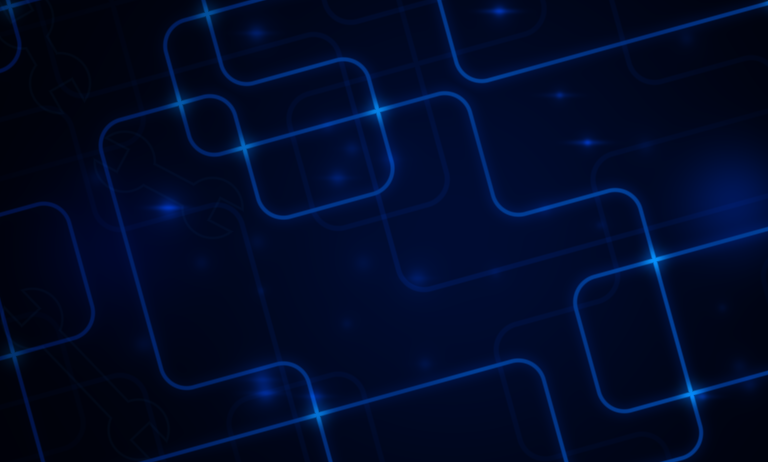
Reproduce this background procedurally as a Shadertoy shader.

```glsl
float hash(vec2 p) {
    vec3 q = fract(p.xyx * 0.1031);
    q += dot(q, q.yzx + 33.33);
    return fract((q.x + q.y) * q.z);
}

float noise(vec2 p) {
    vec2 i = floor(p), f = smoothstep(0.0, 1.0, fract(p));
    return mix(mix(hash(i), hash(i + vec2(1, 0)), f.x),
               mix(hash(i + vec2(0, 1)), hash(i + vec2(1, 1)), f.x), f.y);
}

// Distance to a right angle with a rounded corner, opening towards +x +y
float bend(vec2 s) {
    const float radius = 0.19;
    vec2 v = radius - s;
    return abs(length(max(v, 0.0)) + min(max(v.x, v.y), 0.0) - radius);
}

// Traces borders between random on/off lattice points, so no track ever ends.
// x: distance to the nearest track, y: distance to a crossing, in cells
vec2 circuit(vec2 p, float seed) {
    vec2 cell = floor(p), q = fract(p) - 0.5, id = cell + seed;
    bool a = hash(id) > 0.5, b = hash(id + vec2(1, 0)) > 0.5;
    bool c = hash(id + vec2(0, 1)) > 0.5, d = hash(id + vec2(1, 1)) > 0.5;
    bool bottom = a != b, top = c != d, left = a != c, right = b != d;
    bool full = bottom && top && left && right;
    if (full && hash(id + 71.3) > 0.4)
        return vec2(min(abs(q.x), abs(q.y)), length(q));

    float track = 9.0;
    if (bottom && left) track = min(track, bend(-q));
    if (top && right) track = min(track, bend(q));
    if (!full) {
        if (bottom && top) track = min(track, abs(q.x));
        if (left && right) track = min(track, abs(q.y));
        if (bottom && right) track = min(track, bend(vec2(q.x, -q.y)));
        if (top && left) track = min(track, bend(vec2(-q.x, q.y)));
    }
    return vec2(track, 9.0);
}

// Spanner running from one jaw to the other
float spanner(vec2 p, vec2 from, vec2 to) {
    vec2 axis = normalize(to - from), q = p - 0.5 * (from + to);
    q = vec2(abs(dot(q, axis)), dot(q, vec2(-axis.y, axis.x)));
    q.x -= 0.5 * length(to - from);
    float handle = max(abs(q.y) - 0.026, q.x);
    float jaw = length(q) - 0.065;
    float notch = max(abs(q.y) - 0.027, 0.005 - q.x);
    return max(min(handle, jaw), -notch);
}

float stroke(float dist, float halfWidth) {
    float soft = 0.8 / iResolution.y + 0.0008;
    return 1.0 - smoothstep(halfWidth - soft, halfWidth + soft, dist);
}

float glow(float dist, float size) {
    return exp(-dist * dist / (size * size));
}

void mainImage(out vec4 fragColor, in vec2 fragCoord) {
    vec2 p = fragCoord / iResolution.y;
    float aspect = iResolution.x / iResolution.y;

    // Dark field with a wide blue centre and two side lights
    float centre = glow(length(p - vec2(0.98, 0.5)), 0.59);
    vec3 col = vec3(0.0, 0.004, 0.032) + vec3(0.0, 0.044, 0.165) * centre;
    col += vec3(0.0, 0.07, 0.26) * glow(length(p - vec2(1.59, 0.56)), 0.11);
    col += vec3(0.0, 0.015, 0.11) * glow(length(p - vec2(0.24, 0.46)), 0.16);

    // Tilted tracks: two bright layers over two faint ones
    const float cellSize = 0.3;
    float tilt = radians(15.4);
    vec2 grid = mat2(cos(tilt), -sin(tilt), sin(tilt), cos(tilt)) * p / cellSize;
    vec2 first = circuit(grid + vec2(0.2, 0.35), 5.0) * cellSize;
    vec2 second = circuit(grid + vec2(0.56, 0.78), 38.0) * cellSize;
    float faintA = circuit(grid + vec2(0.36, 0.12), 64.0).x * cellSize;
    float faintB = circuit(grid + vec2(0.84, 0.53), 97.0).x * cellSize;

    float reach = 0.2 + 0.8 * centre;
    float haze = stroke(faintA, 0.0055) + 0.7 * stroke(faintB, 0.0055);
    col += vec3(0.0, 0.032, 0.10) * haze * reach;

    float track = min(first.x, second.x);
    float power = smoothstep(-0.2, 1.0, p.x) * mix(0.6, 1.15, noise(grid * 1.7));
    vec3 trackColour = mix(vec3(0.0, 0.09, 0.38), vec3(0.005, 0.25, 0.60), power);
    col += vec3(0.0, 0.03, 0.10) * glow(track, 0.018) * power;
    col = mix(col, trackColour, stroke(track, 0.0043) * (0.6 + 0.35 * power));

    // Light where tracks cross
    float spark = glow(first.x, 0.026) * glow(second.x, 0.026)
                + glow(first.y, 0.026) + glow(second.y, 0.026);
    spark = min(spark, 1.0) * (0.35 + 0.65 * power);
    col += vec3(0.0, 0.16, 0.30) * spark;
    col += vec3(0.02, 0.16, 0.10) * spark * stroke(track, 0.005);

    // Scattered soft motes, a few of them strong
    for (float i = 0.0; i < 30.0; i++) {
        vec2 place = vec2(hash(vec2(i, 3.7)), hash(vec2(i, 19.1)));
        vec2 away = p - vec2(mix(0.12, 1.0, place.x) * aspect, mix(0.1, 0.98, place.y));
        float strength = pow(hash(vec2(i, 42.3)), 3.0);
        float size = mix(0.007, 0.02, hash(vec2(i, 57.9)));
        float mote = glow(length(away), size) + 0.4 * glow(length(away), size * 2.6);
        mote += strength * glow(length(away * vec2(0.3, 2.0)), 0.011);
        col += vec3(0.0, 0.09, 0.30) * mote * (0.18 + 0.75 * strength);
    }

    // Barely visible tool outlines on the left
    float tools = min(spanner(p, vec2(0.07, 0.31), vec2(0.30, 0.07)),
                  min(spanner(p, vec2(0.27, 0.65), vec2(0.46, 0.55)),
                      spanner(p, vec2(0.05, 0.96), vec2(0.13, 0.82))));
    col += vec3(0.004, 0.022, 0.035) * stroke(abs(tools), 0.0025);

    fragColor = vec4(col, 1.0);
}
```
